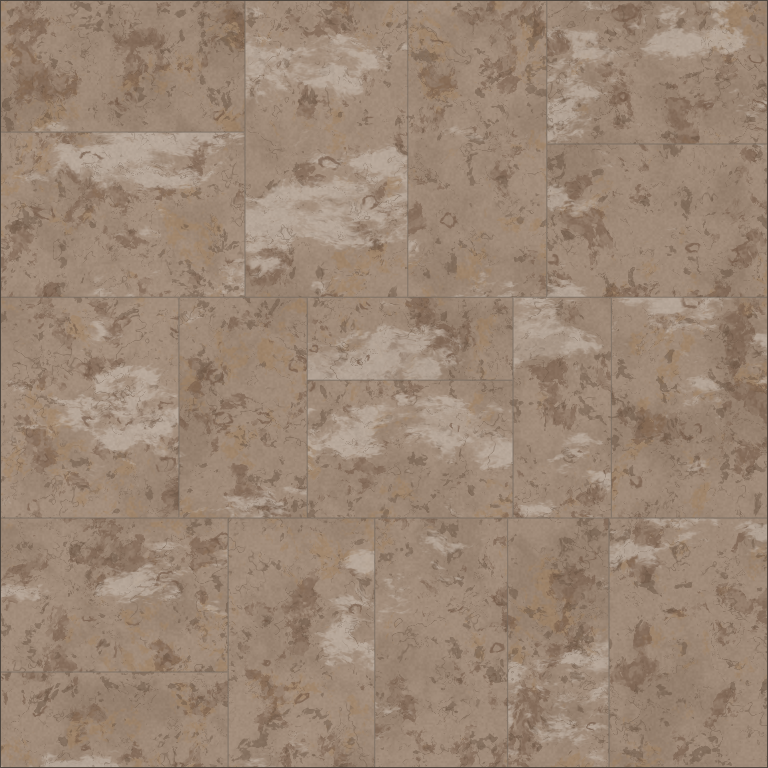
Give the GLSL for this texture, as a WebGL 2 fragment shader.

```glsl
#version 300 es
precision highp float;
// Brown limestone floor: three bands of unequal slabs with hairline joints.
// Each slab samples its own region of rough layered noise for lacy pale wisps,
// brown and ochre stains, small fossil rings, crackled veins and fine grain.

uniform vec2 u_resolution;
out vec4 fragColor;

const vec3 STONE_DARK = vec3(0.590, 0.507, 0.437);
const vec3 STONE_LIGHT = vec3(0.633, 0.550, 0.480);
const vec3 PALE = vec3(0.735, 0.680, 0.630);
const vec3 BROWN = vec3(0.450, 0.345, 0.275);
const vec3 OCHRE = vec3(0.630, 0.510, 0.385);
const vec3 VEIN = vec3(0.400, 0.320, 0.255);
const vec3 JOINT = vec3(0.455, 0.415, 0.375);
const vec3 BORDER = vec3(0.270, 0.245, 0.220);

float hash(vec2 p) {
  uvec2 q = uvec2(ivec2(floor(p))) * uvec2(1597u, 3813u);
  uint n = (q.x ^ (q.y << 7u)) * 74573u + q.y;
  n = (n ^ (n >> 15u)) * 73939u;
  n = (n ^ (n >> 13u)) * 51787u;
  return float((n ^ (n >> 16u)) & 65535u) / 65535.0;
}

float noise(vec2 p) {
  vec2 i = floor(p), f = fract(p);
  f = f * f * (3.0 - 2.0 * f);
  return mix(mix(hash(i), hash(i + vec2(1, 0)), f.x),
             mix(hash(i + vec2(0, 1)), hash(i + vec2(1, 1)), f.x), f.y);
}

// Layered noise; a higher gain gives rougher, more ragged contours.
float fbm(vec2 p, int octaves, float gain) {
  float sum = 0.0, total = 0.0, amp = 1.0;
  for (int i = 0; i < octaves; i++) {
    sum += amp * noise(p);
    total += amp;
    amp *= gain;
    p = mat2(1.6, 1.2, -1.2, 1.6) * p + 7.3;
  }
  return sum / total;
}

// Slab in a band: xy = id, z = distance to its nearest edge.
// cuts are the column edges; splits hold a cross joint per column, 0 for none.
vec3 slab(vec2 uv, vec2 span, vec4 cuts, vec4 splits) {
  int col = int(dot(step(cuts, vec4(uv.x)), vec4(1)));
  float left = col == 0 ? 0.0 : cuts[max(col - 1, 0)];
  float right = col == 4 ? 1.0 : cuts[min(col, 3)];
  float split = col == 4 ? 0.0 : splits[min(col, 3)];
  if (split > 0.0) {
    span = uv.y < split ? vec2(span.x, split) : vec2(split, span.y);
  }
  vec2 d = min(uv - vec2(left, span.x), vec2(right, span.y) - uv);
  return vec3(float(col), floor(span.x * 50.0), min(d.x, d.y));
}

vec3 floorLayout(vec2 uv) {
  if (uv.y > 0.613)
    return slab(uv, vec2(0.613, 1.0), vec4(0.319, 0.531, 0.712, 1.0),
                vec4(0.828, 0.0, 0.0, 0.8125));
  if (uv.y > 0.3255)
    return slab(uv, vec2(0.3255, 0.613), vec4(0.233, 0.400, 0.668, 0.796),
                vec4(0.0, 0.0, 0.505, 0.0));
  return slab(uv, vec2(0.0, 0.3255), vec4(0.297, 0.488, 0.661, 0.793),
              vec4(0.125, 0.0, 0.0, 0.0));
}

// Crackled contour of a noise field, broken up by a mask.
float veins(vec2 p, float scale, float width) {
  float line = abs(fbm(p * scale, 5, 0.65) - 0.5);
  float mask = smoothstep(0.48, 0.62, fbm(p * scale * 1.7 + 43.0, 3, 0.6));
  return (1.0 - smoothstep(0.0, width * scale, line)) * mask;
}

// Sparse ragged oval outlines, one candidate per cell.
float fossilRings(vec2 p, float scale) {
  vec2 cell = floor(p * scale);
  vec2 centre = 0.35 + 0.3 * vec2(hash(cell + 11.0), hash(cell + 29.0));
  vec2 d = (fract(p * scale) - centre) * vec2(1.0, 1.3);
  float radius = mix(0.06, 0.20, hash(cell + 53.0));
  float wobble = 0.16 * (fbm(p * scale * 7.0, 3, 0.7) - 0.5);
  float ring = 1.0 - smoothstep(0.01, 0.06, abs(length(d) - radius + wobble));
  float wear = smoothstep(0.3, 0.6, noise(p * scale * 8.0 + 5.0));
  return ring * wear * step(0.78, hash(cell + 71.0));
}

vec3 stone(vec2 p, float tone) {
  vec2 q = p + 0.03 * (vec2(fbm(p * 14.0, 4, 0.6), fbm(p * 14.0 + 19.0, 4, 0.6)) - 0.5);
  float speckle = smoothstep(0.36, 0.58, fbm(q * 90.0, 3, 0.7));
  vec3 color = mix(STONE_DARK, STONE_LIGHT, smoothstep(0.3, 0.6, fbm(q * 15.0, 6, 0.65)));
  // Mineral stains
  float ochre = smoothstep(0.57, 0.67, fbm(q * 18.0 + 17.0, 6, 0.7));
  color = mix(color, OCHRE, 0.60 * ochre * speckle);
  float brown = smoothstep(0.595, 0.655, fbm(q * 22.0 + 61.0, 6, 0.68));
  color = mix(color, BROWN, 0.55 * brown * mix(0.45, 1.0, speckle));
  float fleck = smoothstep(0.64, 0.72, fbm(q * 62.0 + 83.0, 4, 0.65));
  color = mix(color, VEIN, 0.45 * fleck);
  // Lacy pale wisps gathered in broad patches
  float patches = fbm(q * vec2(5.0, 10.0) + 31.0, 3, 0.5);
  float lace = fbm(q * vec2(22.0, 42.0) + 7.0, 5, 0.72);
  float wisp = smoothstep(0.575, 0.655, 0.62 * patches + 0.38 * lace);
  color = mix(color, PALE, 0.8 * wisp * mix(0.55, 1.0, smoothstep(0.42, 0.58, lace)));
  // Fossils, veins and grain
  color = mix(color, BROWN, 0.65 * fossilRings(q, 17.0));
  color = mix(color, VEIN, 0.36 * veins(q, 14.0, 0.0010));
  color = mix(color, VEIN, 0.26 * veins(q + 3.7, 30.0, 0.0007));
  return color + 0.035 * (noise(p * 380.0) - 0.5) + 0.016 * (tone - 0.5);
}

float lineCoverage(float d, float halfWidth, float pixel) {
  return 1.0 - smoothstep(halfWidth - 0.5 * pixel, halfWidth + 0.5 * pixel, d);
}

void main() {
  vec2 uv = gl_FragCoord.xy / u_resolution;
  float pixel = 1.0 / min(u_resolution.x, u_resolution.y);
  vec3 tile = floorLayout(uv);
  vec2 offset = 9.0 * vec2(hash(tile.xy + 3.0), hash(tile.xy + 37.0));
  vec3 color = stone(uv + offset, hash(tile.xy + 91.0));
  color = mix(color, JOINT, 0.6 * lineCoverage(tile.z, 0.0008, pixel));
  vec2 rim = min(uv, 1.0 - uv);
  color = mix(color, BORDER, 0.85 * lineCoverage(min(rim.x, rim.y), 0.0013, pixel));
  fragColor = vec4(color, 1.0);
}
```
